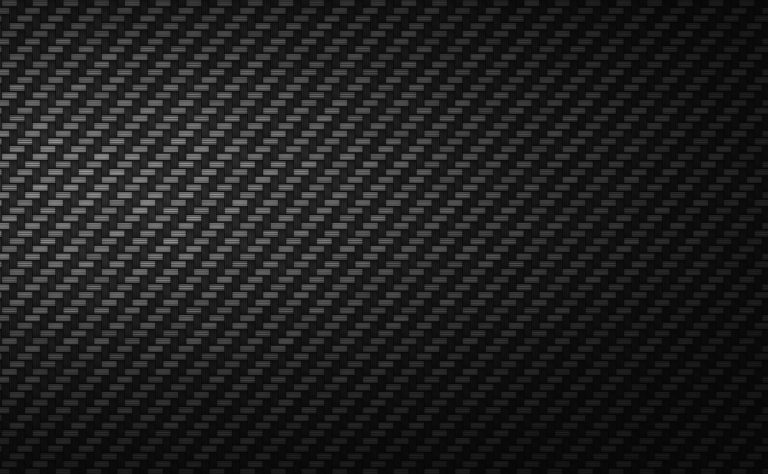
A WebGL 1 fragment shader for this texture:

```glsl
precision highp float;
// Carbon fibre cloth in a 2/2 twill on square cells: light weft floats step up
// to the right over dark warp floats. Each float gets a box mask, a rounded
// profile and filtered fibre lines; a soft lamp at the left lights the sheet.

uniform vec2 u_resolution;

const vec2 TOWS = vec2(100.0, 61.7);     // warp columns, weft rows
const vec2 TOW_OFFSET = vec2(2.77, 0.22);
const float TWILL = 4.0;                 // tows per weave repeat
const float FIBRES = 4.0;                // fibre lines per tow
const float SOFTNESS = 1.35;             // edge blur in sample widths
const float PI = 3.14159;

float hash(vec2 p) {
  p = fract(p * vec2(0.1317, 0.1731));
  p += dot(p, p.yx + 23.45);
  return fract(p.x * p.y * 17.3);
}

// Coverage of the span |x| < halfSize with a soft edge
float span(float x, float halfSize, float pixel) {
  return clamp((halfSize - abs(x)) / (pixel * SOFTNESS) + 0.5, 0.0, 1.0);
}

// Contrast left in a wave after averaging over one pixel
float waveContrast(float frequency, float pixel) {
  float a = PI * min(frequency * pixel, 1.0);
  return sin(a) / max(a, 0.001);
}

// Fibre lines around 1.0, with each strand slightly different
float fibres(float across, float id, float depth, float pixel) {
  float t = across * FIBRES;
  float line = -cos(2.0 * PI * t) * depth;
  float strand = (hash(vec2(floor(t), id)) - 0.5) * 0.25;
  return 1.0 + (line + strand) * waveContrast(FIBRES, pixel);
}

// Broad elliptical glow, dim towards the right and the corners
float lamp(vec2 uv) {
  vec2 d = (uv - vec2(0.14, 0.61)) / vec2(0.60, 0.40);
  return 0.058 + 0.385 * exp(-dot(d, d));
}

// Dark vertical float, two rows long; returns reflectance
float warpTone(vec2 g, vec2 pixel) {
  float column = floor(g.x);
  float along = column - g.y + 2.0;
  float y = mod(along, TWILL) - 2.0;
  float x = fract(g.x) - 0.5;
  float id = column + 7.0 * floor(along / TWILL);
  float bulge = 0.65 + 0.35 * max(1.0 - y * y, 0.0);
  float seam = mix(0.5, 1.0, span(x, 0.44, pixel.x));
  float mask = span(y, 1.0, pixel.y);
  float lines = fibres(g.x, column, 0.15, pixel.x);
  float wear = 0.9 + 0.2 * hash(vec2(id, 3.0));
  return mix(0.14, 0.35 * bulge * seam * lines * wear, mask);
}

// Light horizontal float, two columns long; returns reflectance and mask
vec2 weftTone(vec2 g, vec2 pixel) {
  float row = floor(g.y);
  float along = g.x - row + 3.0;
  float x = mod(along, TWILL) - 2.0;
  float y = fract(g.y) - 0.5;
  float id = floor(along / TWILL);
  float mask = span(x, 0.97, pixel.x) * span(y - 0.01, 0.39, pixel.y);
  float wear = 0.9 + 0.18 * hash(vec2(id, row));
  float depth = mix(0.15, 0.4, hash(vec2(row, id + 31.0)));
  float rounded = 1.03 - 0.1 * x * x - 0.4 * y * y;
  float lines = fibres(g.y, id, depth, pixel.y);
  return vec2(rounded * wear * lines, mask);
}

void main() {
  vec2 uv = gl_FragCoord.xy / u_resolution;
  vec2 g = uv * TOWS + TOW_OFFSET;
  vec2 pixel = TOWS / u_resolution;

  // Weft lies over warp, then both are lit
  vec2 weft = weftTone(g, pixel);
  float tone = mix(warpTone(g, pixel), weft.x, weft.y);
  float grey = tone * lamp(uv) + 0.01;
  gl_FragColor = vec4(vec3(grey), 1.0);
}
```
